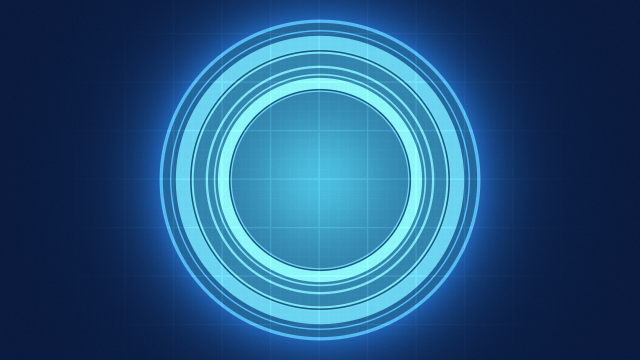
A WebGL 1 fragment shader for this background:

```glsl
precision highp float;
// A glowing emblem of concentric cyan rings around a lit disc, on a deep blue
// field with a faint blueprint grid. Rings are smoothed radial bands, the glow
// decays exponentially from the rim, and sine-hash grain softens the gradients.
uniform vec2 u_resolution;

const float RIM = 0.4456;
const float GRID_STEP = 0.1347;
const vec3 NAVY = vec3(0.038, 0.105, 0.245);
const vec3 GLOW_BLUE = vec3(0.085, 0.275, 0.455);
const vec3 GAP_BLUE = vec3(0.135, 0.40, 0.61);
const vec3 TEAL = vec3(0.195, 0.52, 0.68);
const vec3 DISC_CORE = vec3(0.30, 0.745, 0.875);
const vec3 GROOVE = vec3(0.10, 0.35, 0.53);
const vec3 SKY = vec3(0.33, 0.73, 0.95);
const vec3 CYAN = vec3(0.42, 0.83, 0.94);
const vec3 AQUA = vec3(0.55, 0.96, 0.97);

float hash(vec2 p) {
    return fract(sin(dot(p, vec2(12.9898, 78.233))) * 43758.5453);
}

// Coverage of the annulus between two radii
float band(float r, float inner, float outer, float aa) {
    return clamp((r - inner) / aa + 0.5, 0.0, 1.0)
         * clamp((outer - r) / aa + 0.5, 0.0, 1.0);
}

// Coverage of square grid lines with the given spacing
float gridLines(vec2 p, float spacing, float width, float aa) {
    vec2 d = abs(fract(p / spacing + 0.5) - 0.5) * spacing;
    vec2 lines = 1.0 - smoothstep(vec2(0.0), vec2(width + aa), d);
    return max(lines.x, lines.y);
}

vec3 backdrop(float r) {
    float halo = exp(-max(r - RIM, 0.0) / 0.085);
    return NAVY + GLOW_BLUE * halo;
}

vec3 discFill(float r) {
    vec3 fill = mix(DISC_CORE, TEAL, smoothstep(0.0, 0.27, r));
    return mix(fill, GAP_BLUE, smoothstep(0.34, 0.40, r));
}

vec3 addRing(vec3 base, vec3 tint, float r, float inner, float outer, float aa) {
    return mix(base, tint, band(r, inner, outer, aa));
}

vec3 addRings(vec3 col, float r, float aa) {
    // Outer rim and its hairline
    col = addRing(col, SKY, r, 0.4365, RIM, aa);
    col = addRing(col, SKY, r, 0.4125, 0.4165, aa);
    // Wide band, separated from its inner edge by a groove
    col = addRing(col, GROOVE, r, 0.3560, 0.3620, aa);
    vec3 wideTint = mix(AQUA, CYAN, smoothstep(0.34, 0.37, r));
    col = addRing(col, wideTint, r, 0.3610, 0.4005, aa);
    col = addRing(col, wideTint, r, 0.3510, 0.3565, aa);
    // Middle rings
    col = addRing(col, mix(CYAN, AQUA, 0.5), r, 0.3110, 0.3175, aa);
    col = addRing(col, mix(CYAN, AQUA, 0.5), r, 0.2905, 0.2950, aa);
    // Bright inner band with groove and hairline
    col = addRing(col, GROOVE, r, 0.2480, 0.2540, aa);
    col = addRing(col, AQUA, r, 0.2530, 0.2835, aa);
    return addRing(col, CYAN, r, 0.2450, 0.2485, aa);
}

void main() {
    float aa = 1.0 / u_resolution.y;
    vec2 p = (gl_FragCoord.xy - 0.5 * u_resolution) * aa;
    float r = length(p);
    float inside = band(r, -1.0, RIM, aa);

    // Field, disc and rings
    vec3 col = mix(backdrop(r), discFill(r), inside);
    col = addRings(col, r, aa);

    // Blueprint grid, fading toward the sides
    vec2 q = p - vec2(-0.0025, 0.0025);
    float fade = 1.0 - smoothstep(0.25, 0.85, r);
    float major = gridLines(q, GRID_STEP, 0.0012, aa);
    float minor = gridLines(q, GRID_STEP / 5.0, 0.0004, aa);
    float grid = 0.11 * major + 0.025 * minor;
    col += grid * mix(0.35, 0.7, inside) * fade * vec3(0.5, 0.8, 0.8);

    // Fine grain
    col += (hash(floor(p * 288.0)) - 0.5) * 0.008;
    gl_FragColor = vec4(col, 1.0);
}
```
